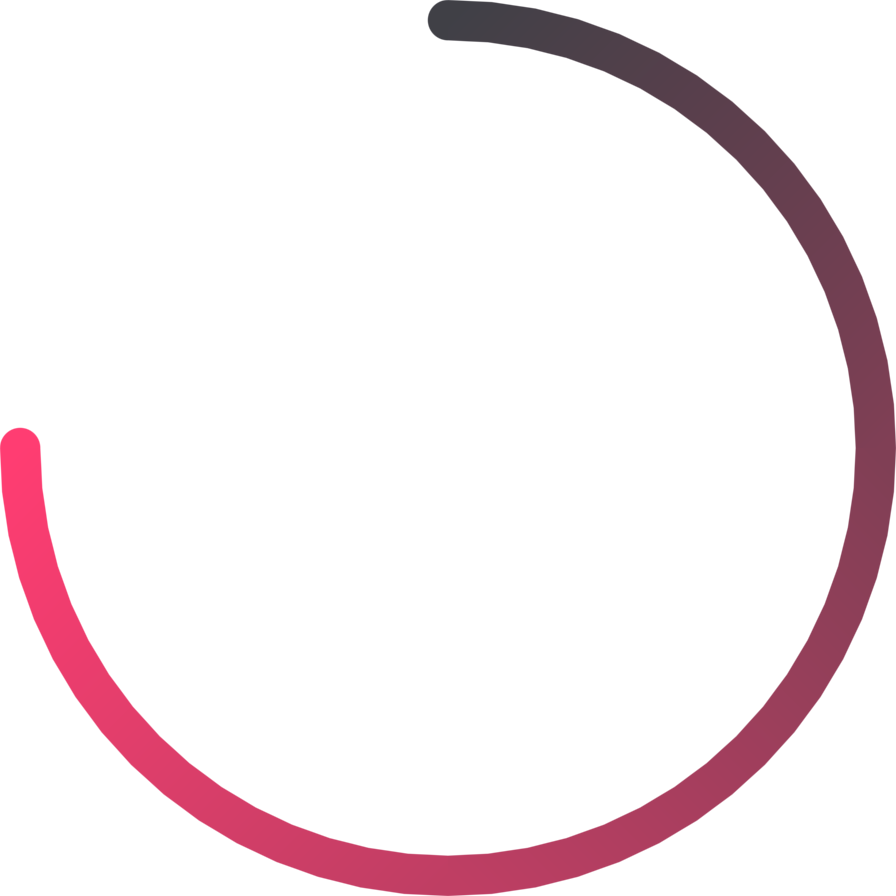
Give the GLSL for this background, as a three.js fragment shader.

```glsl
// Draws a thick three-quarter ring on white, running clockwise from the top.
// The ring is a faceted polyline with round caps, drawn by distance functions;
// its colour fades from charcoal to pink, one diagonal gradient per quadrant.

varying vec2 vUv;

const float PI = 3.14159265;
const float QUARTER = 0.5 * PI;
const float SWEEP = 3.0 * QUARTER;       // length of the arc as an angle
const float FACET = PI / 32.0;           // angle of one straight piece
const float RING_RADIUS = 0.4775;        // centre line, at the facet corners
const float HALF_WIDTH = 0.0225;
const float EDGE_SOFTNESS = 0.001;

const vec2 CENTER = vec2(0.5);
const vec3 BACKGROUND = vec3(1.0);
const vec3 START_COLOR = vec3(0.25, 0.25, 0.276);
const vec3 END_COLOR = vec3(1.0, 0.24, 0.446);

// Angle measured clockwise from the top, from 0 to 2 PI.
float clockAngle(vec2 p) {
  return mod(atan(p.x, p.y), 2.0 * PI);
}

// Signed distance to the band between two concentric regular polygons.
float facetedBand(float radius, float angle) {
  float localAngle = mod(angle, FACET) - 0.5 * FACET;
  float apothem = RING_RADIUS * cos(0.5 * FACET);
  return abs(radius * cos(localAngle) - apothem) - HALF_WIDTH;
}

// Signed distance to a round cap at the given clock angle.
float roundCap(vec2 p, float angle) {
  vec2 capCenter = RING_RADIUS * vec2(sin(angle), cos(angle));
  return length(p - capCenter) - HALF_WIDTH;
}

// Progress along the arc, projected on the chord of each quadrant.
float arcProgress(float radius, float angle) {
  float quadrant = floor(angle / QUARTER);
  float a = angle - quadrant * QUARTER;
  float along = 0.5 + 0.5 * radius / RING_RADIUS * (sin(a) - cos(a));
  return (quadrant + clamp(along, 0.0, 1.0)) / 3.0;
}

void main() {
  vec2 p = vUv - CENTER;
  float radius = length(p);
  float angle = clockAngle(p);
  bool insideSweep = angle < SWEEP;

  // Shape: the band within the sweep, joined with both caps.
  float dist = min(roundCap(p, 0.0), roundCap(p, SWEEP));
  if (insideSweep) dist = min(dist, facetedBand(radius, angle));
  float coverage = 1.0 - smoothstep(-EDGE_SOFTNESS, EDGE_SOFTNESS, dist);

  // Colour: inside the gap each cap keeps the colour of its own end.
  float gapProgress = angle > SWEEP + 0.5 * QUARTER ? 0.0 : 1.0;
  float progress = insideSweep ? arcProgress(radius, angle) : gapProgress;
  vec3 ringColor = mix(START_COLOR, END_COLOR, progress);

  gl_FragColor = vec4(mix(BACKGROUND, ringColor, coverage), 1.0);
}
```
